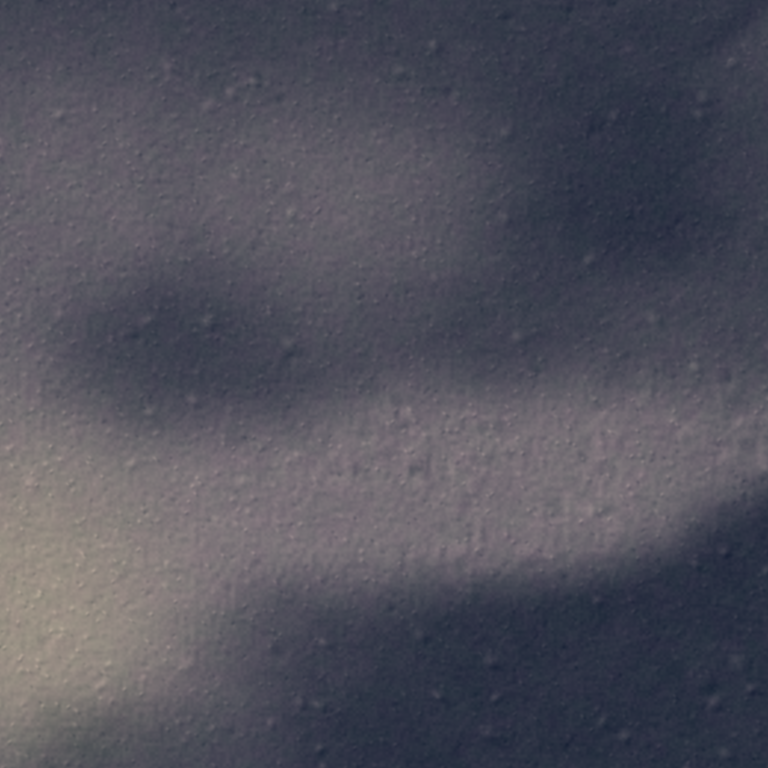
Reproduce this texture procedurally as a WebGL 2 fragment shader.

```glsl
#version 300 es
precision highp float;

uniform vec2 u_resolution;
out vec4 fragColor;

float hash(vec2 cell) {
    uvec2 q = uvec2(ivec2(cell) + 4096) * uvec2(1597334673u, 3812015801u);
    uint n = (q.x ^ q.y) * 1597334673u;
    n = (n ^ (n >> 15)) * 2246822519u;
    n ^= n >> 13;
    return float(n >> 8) / 16777216.0;
}

float valueNoise(vec2 p) {
    vec2 i = floor(p), f = fract(p);
    f = f * f * (3.0 - 2.0 * f);
    return mix(mix(hash(i), hash(i + vec2(1, 0)), f.x),
               mix(hash(i + vec2(0, 1)), hash(i + vec2(1, 1)), f.x), f.y);
}

float fbm(vec2 p) {
    float sum = 0.0, amp = 0.5;
    for (int i = 0; i < 4; i++) {
        sum += amp * valueNoise(p);
        p = mat2(1.6, 1.2, -1.2, 1.6) * p + 17.3;
        amp *= 0.5;
    }
    return sum / 0.9375;
}

// Soft ellipse, 1 at its centre and fading out beyond its radii
float glow(vec2 p, vec2 centre, vec2 radii) {
    vec2 d = (p - centre) / radii;
    return exp(-0.7 * pow(dot(d, d), 1.4));
}

// Wide band of light whose lower edge rises toward the right
float bandMask(vec2 p) {
    float lower = 0.235 + 0.12 * pow(max(p.x - 0.5, 0.0) / 0.5, 2.0);
    float upper = 0.43 + 0.08 * smoothstep(0.15, 0.7, p.x);
    return smoothstep(lower - 0.055, lower + 0.065, p.y)
         * (1.0 - smoothstep(upper - 0.075, upper + 0.065, p.y));
}

float lightLevel(vec2 p) {
    float level = 0.165 + 0.03 * smoothstep(0.7, 1.0, p.y);
    level = mix(level, 0.25, 0.8 * glow(p, vec2(0.2, 1.0), vec2(0.42, 0.18)));
    level = mix(level, 0.27, glow(p, vec2(0.38, 0.57), vec2(0.27, 0.15)));
    level = mix(level, 0.275, glow(p, vec2(0.93, 0.56), vec2(0.24, 0.09)));
    level = mix(level, 0.26, 0.8 * glow(p, vec2(1.02, 0.8), vec2(0.1, 0.22)));
    level = mix(level, 0.385, glow(p, vec2(0.42, 0.74), vec2(0.21, 0.14)));
    level = mix(level, 0.40, glow(p, vec2(0.07, 0.73), vec2(0.2, 0.17)));
    level = mix(level, 0.39, glow(p, vec2(-0.03, 0.52), vec2(0.15, 0.28)));
    level = mix(level, 0.20, 0.85 * glow(p, vec2(0.22, 0.52), vec2(0.13, 0.11)));
    level = mix(level, 0.46 - 0.05 * smoothstep(0.75, 1.0, p.x), bandMask(p));
    level = mix(level, 0.47, glow(p, vec2(0.0, 0.27), vec2(0.35, 0.2)));
    level = mix(level, 0.60, glow(p, vec2(-0.02, 0.18), vec2(0.26, 0.2)));
    return mix(level, 0.29, 0.7 * glow(p, vec2(0.17, 0.0), vec2(0.15, 0.08)));
}

// Height field lit from the upper left
float relief(vec2 p, float scale) {
    vec2 q = p * scale;
    return valueNoise(q + vec2(-0.35, 0.4)) - valueNoise(q + vec2(0.35, -0.4));
}

// Scattered grit: a lit grain with a small shadow at its lower right
float grit(vec2 p, float scale, float density) {
    vec2 q = p * scale, base = floor(q);
    float sum = 0.0;
    for (int y = -1; y <= 1; y++)
    for (int x = -1; x <= 1; x++) {
        vec2 cell = base + vec2(x, y);
        float present = step(1.0 - density, hash(cell + 311.0));
        vec2 d = q - cell - vec2(hash(cell + 71.0), hash(cell + 137.0));
        d.x += (hash(cell + 211.0) - 0.5) * d.y;
        float size = mix(9.0, 30.0, hash(cell + 23.0));
        vec2 s = d - vec2(0.2, -0.22);
        float sign = hash(cell + 53.0) > 0.35 ? 1.0 : -0.7;
        sum += present * sign * (exp(-size * dot(d, d)) - 0.6 * exp(-size * dot(s, s)));
    }
    return sum;
}

void main() {
    vec2 p = gl_FragCoord.xy / u_resolution;
    vec2 warp = vec2(fbm(p * 6.0), fbm(p * 6.0 + 40.0)) - 0.5;
    vec2 soft = p + 0.05 * warp;
    float level = lightLevel(soft);
    float lit = smoothstep(0.18, 0.48, level);

    // Mottling, fine grain and grit
    float surface = 0.045 * (fbm(p * 32.0) - 0.5);
    surface += mix(0.022, 0.045, lit) * relief(p, 150.0);
    surface += 0.032 * (valueNoise(p * 260.0) - 0.5);
    surface += mix(0.045, 0.085, lit) * grit(p, 75.0, 0.3);
    surface += 0.09 * grit(p + 0.37, 34.0, 0.09);

    // Upright flakes gathered along the band
    float flakes = bandMask(soft) * smoothstep(0.25, 0.6, p.x);
    vec2 bent = p + 0.012 * vec2(fbm(p * 45.0), fbm(p * 45.0 + 9.0));
    float crease = relief(bent * vec2(1.0, 0.6), 95.0);
    surface += 0.10 * flakes * crease * smoothstep(0.35, 0.65, fbm(p * 18.0 + 5.0));

    // Faint diagonal fold in the upper right corner
    float fold = (p.y - 1.0 - 0.8 * (p.x - 1.0)) / 0.025;
    float corner = smoothstep(0.85, 0.95, p.x) * smoothstep(0.85, 0.95, p.y);
    level += corner * (0.035 * smoothstep(0.5, -1.0, fold) - 0.04 * exp(-fold * fold));

    // Navy shade warming to rosy grey, with a cream tint at lower left
    float tone = level + surface;
    vec3 colour = vec3(0.0, 0.055, 0.145) + tone * vec3(1.0, 0.82, 0.68);
    colour += vec3(0.0, 0.015, -0.035) * glow(p, vec2(0.0, 0.2), vec2(0.2, 0.2));
    colour += 0.025 * (fbm(p * 50.0 + 80.0) - 0.5) * vec3(1.0, -0.5, 0.6);
    fragColor = vec4(clamp(colour, 0.0, 1.0), 1.0);
}
```
